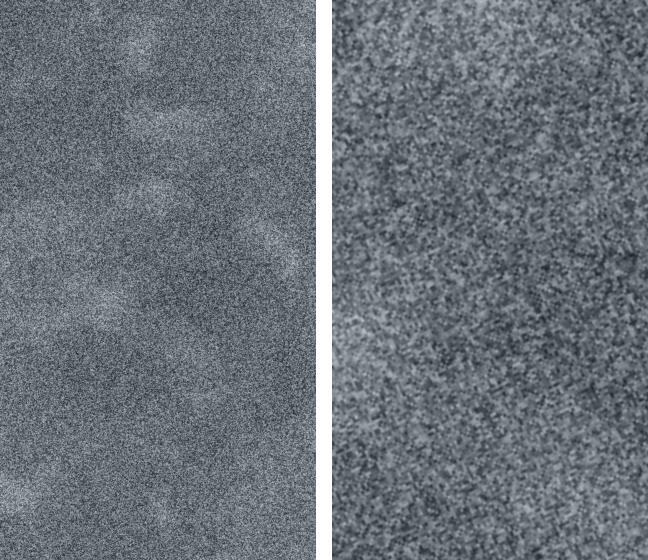
Left: the whole. Right: its middle third, enlarged.
Give the GLSL for this texture, as a Shadertoy shader.

```glsl
// Slate-blue grainy surface: dense, fine light and dark grain over faint cloudy wear.
// Two rotated layers of value noise make the grain; warped fractal noise makes
// the soft patches, and stretched noise adds a few pale diagonal scuffs.

const vec3  BASE_COLOR     = vec3(0.401, 0.431, 0.462);
const float COARSE_CELLS   = 205.0;  // grain cells across the canvas width
const float FINE_CELLS     = 323.0;
const float COARSE_GAIN    = 0.22;
const float FINE_GAIN      = 0.32;
const float CLOUD_SCALE    = 3.2;
const float CLOUD_GAIN     = 0.13;
const float PATCH_GAIN     = 0.075;
const float SCUFF_GAIN     = 0.055;
const float EDGE_LIGHT     = 0.022;  // lift toward the top and bottom

float hash(vec2 cell) {
    uvec2 q = uvec2(ivec2(cell)) * uvec2(1597334673u, 3812015801u);
    uint n = (q.x ^ q.y) * 1597334673u;
    n = (n ^ (n >> 15)) * 2246822519u;
    n ^= n >> 13;
    return float(n >> 8) / 16777216.0;
}

float valueNoise(vec2 p) {
    vec2 cell = floor(p);
    vec2 f = fract(p);
    f = f * f * (3.0 - 2.0 * f);
    float low  = mix(hash(cell), hash(cell + vec2(1, 0)), f.x);
    float high = mix(hash(cell + vec2(0, 1)), hash(cell + vec2(1, 1)), f.x);
    return mix(low, high, f.y);
}

mat2 rotation(float angle) {
    float c = cos(angle), s = sin(angle);
    return mat2(c, s, -s, c);
}

float fractalNoise(vec2 p) {
    float sum = 0.0, weight = 0.5;
    mat2 octave = 2.03 * rotation(0.6);
    for (int i = 0; i < 5; i++) {
        sum += weight * valueNoise(p);
        p = octave * p + 17.3;
        weight *= 0.5;
    }
    return sum / 0.96875;
}

// Pale marks drawn out along one direction, broken up by the cloud field.
float scuffs(vec2 p, float angle, float seed) {
    vec2 along = rotation(-angle) * p;
    float streak = fractalNoise(along * vec2(2.2, 9.0) + seed);
    return smoothstep(0.56, 0.78, streak);
}

float grain(vec2 p) {
    float coarse = valueNoise(rotation(0.47) * p * COARSE_CELLS + 311.0) - 0.5;
    float fine   = valueNoise(rotation(1.13) * p * FINE_CELLS + 907.0) - 0.5;
    return COARSE_GAIN * coarse + FINE_GAIN * fine;
}

void mainImage(out vec4 fragColor, in vec2 fragCoord) {
    vec2 p = fragCoord / iResolution.x;
    float height = fragCoord.y / iResolution.y;

    // Cloudy wear, bent by a slower noise field
    vec2 warp = vec2(fractalNoise(p * 2.5 + 5.0), fractalNoise(p * 2.5 + 41.0)) - 0.5;
    vec2 bent = p + 0.35 * warp;
    float cloud = fractalNoise(bent * CLOUD_SCALE + 23.0);
    float blotch = fractalNoise(bent * 7.0 + 71.0);

    // Patches and scuffs grow stronger near both ends
    float ends = smoothstep(0.15, 0.5, abs(height - 0.5));
    float tone = CLOUD_GAIN * (cloud - 0.5);
    tone += PATCH_GAIN * mix(0.6, 1.0, ends) * smoothstep(0.55, 0.78, blotch);
    tone += SCUFF_GAIN * scuffs(bent, 0.5, 13.0) * smoothstep(0.4, 0.65, cloud);
    tone += SCUFF_GAIN * scuffs(bent, -0.8, 59.0) * smoothstep(0.45, 0.7, blotch);
    tone += EDGE_LIGHT * (ends - 0.4);

    vec3 color = BASE_COLOR + tone + grain(p);
    fragColor = vec4(clamp(color, 0.0, 1.0), 1.0);
}
```
